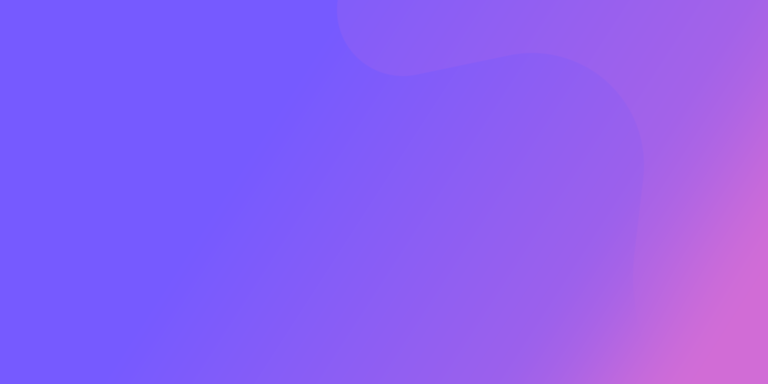
Write a WebGL 1 fragment shader that draws this background.

```glsl
precision highp float;
// Diagonal violet-to-pink gradient with a faint, lighter wave in the upper right.

uniform vec2 u_resolution;

const vec3 VIOLET = vec3(0.463, 0.353, 1.0);
const vec3 PURPLE = vec3(0.620, 0.380, 0.920);
const vec3 PINK = vec3(0.820, 0.425, 0.840);

// Three-colour ramp along the slanted axis
vec3 diagonalGradient(vec2 p, vec2 axis) {
  float t = dot(p, axis);
  vec3 base = mix(VIOLET, PURPLE, clamp((t - 0.22) / 0.93, 0.0, 1.0));
  return mix(base, PINK, smoothstep(1.08, 1.54, t));
}

// Wave boundary, negative on the light side: a hollow arc, the straight
// tangent joining it to a larger bulge, then a tail that bends outward
float waveDistance(vec2 p, vec2 hollow, float hollowRadius,
                   vec2 bulge, float bulgeRadius) {
  vec2 span = bulge - hollow;
  float radii = hollowRadius + bulgeRadius;
  float tangentLength = sqrt(max(dot(span, span) - radii * radii, 0.0));
  vec2 side = vec2(-span.y, span.x);
  vec2 normal = (span * radii + side * tangentLength) / dot(span, span);
  // Choose the tangent whose normal points down
  if (normal.y > -0.7) {
    normal = (span * radii - side * tangentLength) / dot(span, span);
  }
  vec2 along = vec2(-normal.y, normal.x);
  float s = dot(p - hollow, along);
  if (s < 0.0) return length(p - hollow) - hollowRadius;
  if (s < tangentLength) return dot(p - hollow, normal) - hollowRadius;

  vec2 tail = vec2(-0.116, -0.993);
  vec2 q = p - bulge;
  float k = dot(q, tail);
  if (k < 0.0) return bulgeRadius - length(q);
  float bend = max(k - 0.2, 0.0);
  return bulgeRadius + bend * bend - dot(q, vec2(-tail.y, tail.x));
}

void main() {
  vec2 p = gl_FragCoord.xy / u_resolution.y;
  float pixel = 1.0 / u_resolution.y;

  // Background
  vec3 color = diagonalGradient(p, vec2(0.84, -0.543));

  // Translucent wave, dissolving toward the lower edge
  float d = waveDistance(p, vec2(1.0495, 0.974), 0.172,
                         vec2(1.3854, 0.5703), 0.2917);
  float wave = 1.0 - smoothstep(-pixel, pixel, d);
  float fade = smoothstep(0.05, 0.35, p.y);
  color = mix(color, PINK, 0.14 * wave * fade);

  gl_FragColor = vec4(color, 1.0);
}
```
